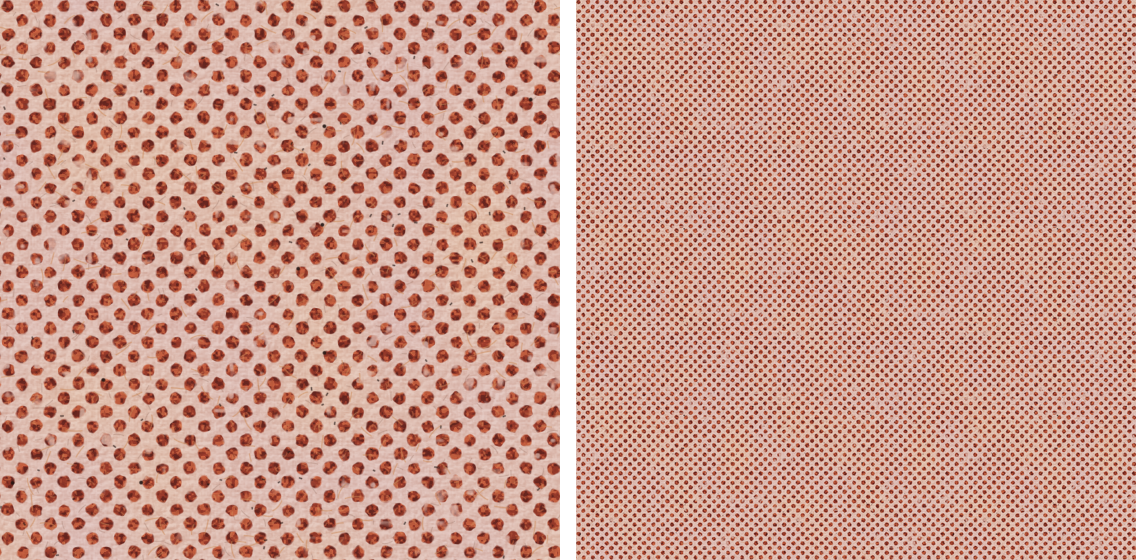
Left: one tile. Right: repeated 3 by 3.
Reproduce this pattern procedurally as a Shadertoy shader.

```glsl
// Staggered rust-red dots printed on rough pink recycled paper, 20 by 20 cells
// with two dots each. Wrapped hashes drive ridged paper relief, mottled worn ink,
// and scattered curved fibres and specks, so every layer tiles at the edges.

const float REPEATS = 20.0;
const vec2 FIRST_DOT = vec2(0.29, 0.78);   // position inside a cell
const float DOT_RADIUS = 0.218;

const vec3 PAPER_LIGHT = vec3(0.90, 0.79, 0.745);
const vec3 PAPER_SHADE = vec3(0.79, 0.60, 0.53);
const vec3 INK_DARK = vec3(0.40, 0.145, 0.12);
const vec3 INK_MID = vec3(0.58, 0.22, 0.16);
const vec3 INK_BRIGHT = vec3(0.75, 0.36, 0.24);
const vec3 OCHRE = vec3(0.83, 0.56, 0.36);
const vec3 SPECK = vec3(0.13, 0.08, 0.07);

// Integer hash of a non-negative cell, two values in 0..1
vec2 hash2(vec2 cell, uint seed) {
    const uint MULT = 1664525u;
    uvec2 v = (uvec2(cell) + seed * uvec2(7919u, 3571u)) * MULT + 12345u;
    for (int i = 0; i < 2; i++) {
        v.x += v.y * MULT;
        v.y += v.x * MULT;
        v ^= v >> 16u;
    }
    return vec2(v >> 16u) / 65535.0;
}

// Smooth value noise that wraps over the unit square
float noise(vec2 uv, vec2 cells, uint seed) {
    vec2 p = uv * cells, base = floor(p), f = p - base;
    f = f * f * (3.0 - 2.0 * f);
    float a = hash2(mod(base, cells), seed).x;
    float b = hash2(mod(base + vec2(1, 0), cells), seed).x;
    float c = hash2(mod(base + vec2(0, 1), cells), seed).x;
    float d = hash2(mod(base + vec2(1, 1), cells), seed).x;
    return mix(mix(a, b, f.x), mix(c, d, f.x), f.y);
}

// Creased paper height from ridged octaves
float paperHeight(vec2 uv) {
    float height = 0.0, amplitude = 0.5;
    vec2 cells = vec2(46, 68);
    for (uint i = 0u; i < 3u; i++) {
        height += amplitude * (1.0 - abs(2.0 * noise(uv, cells, 10u + i) - 1.0));
        cells *= 2.0;
        amplitude *= 0.55;
    }
    return height;
}

// Coverage of scattered curved strands; zero halfLength gives round specks.
// Lengths and widths are fractions of the scatter cell.
float strands(vec2 uv, float cells, float chance, float halfLength, float halfWidth,
              float pixel, uint seed) {
    vec2 p = uv * cells, base = floor(p);
    float soft = pixel * cells, cover = 0.0;
    for (int y = -1; y <= 1; y++)
    for (int x = -1; x <= 1; x++) {
        vec2 cell = base + vec2(x, y), id = mod(cell, cells);
        vec2 pick = hash2(id, seed), turn = hash2(id, seed + 1u);
        vec2 q = p - cell - hash2(id, seed + 2u);
        float angle = 6.2832 * turn.x;
        vec2 axis = vec2(cos(angle), sin(angle));
        float along = dot(q, axis);
        float across = dot(q, vec2(-axis.y, axis.x)) + (turn.y - 0.5) * along * along;
        float reach = halfLength * mix(0.35, 1.0, pick.y);
        float d = length(vec2(max(abs(along) - reach, 0.0), across));
        float line = 1.0 - smoothstep(halfWidth - soft, halfWidth + soft, d);
        cover = max(cover, line * step(pick.x, chance));
    }
    return cover;
}

// Ink coverage of the two staggered dot grids, with rough edges and rubbed areas
float dotInk(vec2 uv, float pixel) {
    float rough = noise(uv, vec2(150), 20u) - 0.5;
    float patches = 0.55 * noise(uv, vec2(75), 21u) + 0.25 * noise(uv, vec2(9), 22u);
    float soft = 0.018 + pixel * REPEATS * 0.7, ink = 0.0;
    for (int i = 0; i < 2; i++) {
        vec2 p = uv * REPEATS - FIRST_DOT - 0.5 * float(i) + 0.5;
        vec2 id = mod(floor(p), REPEATS);
        vec2 vary = hash2(id, 30u + uint(i)) - 0.5;
        float radius = DOT_RADIUS + 0.022 * vary.x + 0.07 * rough;
        float d = length(fract(p) - 0.5 - 0.035 * vary.yx) - radius;
        float rubbed = smoothstep(0.66, 0.82, patches + 0.2 * (vary.y + 0.5));
        ink = max(ink, (1.0 - smoothstep(-soft, soft, d)) * (1.0 - 0.75 * rubbed));
    }
    return ink;
}

// Mottled ink colour from dark pits to bright worn flecks
vec3 inkColour(vec2 uv, float pixel) {
    float mottle = 0.55 * noise(uv, vec2(230), 40u) + 0.45 * noise(uv, vec2(130), 41u);
    vec3 colour = mix(INK_DARK, INK_MID, smoothstep(0.26, 0.46, mottle));
    colour = mix(colour, INK_BRIGHT, smoothstep(0.50, 0.68, mottle));
    float flecks = strands(uv, 110.0, 0.32, 0.6, 0.13, pixel, 42u);
    return mix(colour, mix(INK_BRIGHT, OCHRE, mottle), 0.65 * flecks);
}

void mainImage(out vec4 fragColor, in vec2 fragCoord) {
    vec2 uv = fragCoord / iResolution.xy;
    float pixel = 1.0 / min(iResolution.x, iResolution.y);

    // Paper lit from the upper left, with fine grain and faint broad tinting
    vec2 toLight = vec2(-0.0013, 0.0015);
    float relief = paperHeight(uv - toLight) - paperHeight(uv + toLight);
    float grain = noise(uv, vec2(250), 50u) - 0.5;
    float shade = clamp(0.27 + 0.9 * relief + 0.3 * grain, 0.0, 1.0);
    vec3 colour = mix(PAPER_LIGHT, PAPER_SHADE, shade);
    colour += vec3(0.01, 0.005, -0.025) * (noise(uv, vec2(7), 51u) - 0.5) * 2.0;
    colour = mix(colour, PAPER_SHADE * 0.8, 0.45 * strands(uv, 44.0, 0.16, 0.4, 0.035, pixel, 52u));

    // Printed dots, lightly following the paper relief
    vec3 ink = inkColour(uv, pixel) * (1.0 - 0.25 * clamp(relief, -0.6, 0.6));
    colour = mix(colour, ink, dotInk(uv, pixel));

    // Straw fibres and dark specks
    colour = mix(colour, OCHRE * 0.96, 0.6 * strands(uv, 32.0, 0.26, 0.48, 0.032, pixel, 60u));
    colour = mix(colour, SPECK, 0.9 * strands(uv, 14.0, 0.04, 0.0, 0.045, pixel, 70u));
    colour = mix(colour, SPECK, 0.7 * strands(uv, 36.0, 0.06, 0.07, 0.045, pixel, 80u));
    fragColor = vec4(clamp(colour, 0.0, 1.0), 1.0);
}
```
